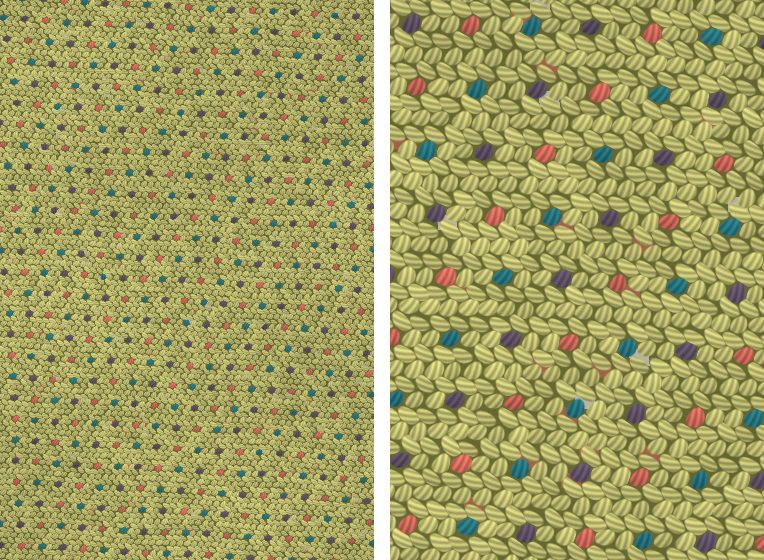
Left: the whole. Right: its middle third, enlarged.
A WebGL 1 fragment shader for this texture:

```glsl
precision highp float;
// Knitted olive cloth: staggered, leaning yarn loops with a sheared lattice of
// single coloured stitches that cycle teal, purple, red along rows and columns.
// Each loop is a tilted ellipse; neighbouring loops are blended by their height.

uniform vec2 u_resolution;

// Lattice, in units of the canvas height, measured from the top left
const vec2 ANCHOR = vec2(0.413, 0.3555);     // one teal stitch
const vec2 PITCH = vec2(0.0359, 0.0378);     // spacing of coloured stitches
const float ROW_SLOPE = 0.053;
const float COLUMN_LEAN = 0.11;
const float STRETCH = 0.029;                 // the cloth narrows at mid height
const vec2 STITCHES = vec2(3.0, 4.0);        // stitches per lattice cell

// Loop shape, in stitch widths
const float ROW_HEIGHT = 0.78;
const vec2 LOOP_RADIUS = vec2(0.61, 0.40);
const float LOOP_TILT = 0.62;
const float DOT_LIFT = 0.28;
const float BLEND = 14.0;
const float STRAND_FREQ = 19.0;

// Colours
const vec3 OLIVE = vec3(0.71, 0.70, 0.42);
const vec3 GAP = vec3(0.40, 0.40, 0.19);
const vec3 TEAL = vec3(0.14, 0.43, 0.47);
const vec3 PURPLE = vec3(0.35, 0.29, 0.37);
const vec3 RED = vec3(0.76, 0.38, 0.33);
const vec3 GLINT = vec3(0.72, 0.70, 0.62);

// Wear
const float JITTER = 0.16;
const float GLINT_SHARE = 0.02;
const float FIBRE_SHARE = 0.03;

float hash(vec2 p) {
  p = fract(p * vec2(0.1031, 0.1137));
  p += dot(p, p.yx + 33.33);
  return fract((p.x + p.y) * p.x * 7.31);
}

mat2 rotation(float a) {
  return mat2(cos(a), sin(a), -sin(a), cos(a));
}

// Canvas position to stitch coordinates, following the skewed cloth
vec2 clothCoords(vec2 p) {
  p += 0.0012 * vec2(sin(p.y * 31.0 + 2.0 * sin(p.x * 9.0)),
                     sin(p.x * 27.0 + 2.0 * sin(p.y * 11.0)));
  vec2 d = p - ANCHOR;
  d.x -= COLUMN_LEAN * d.y;
  d.y -= ROW_SLOPE * d.x;
  float width = PITCH.x * (1.0 - STRETCH * cos(6.2832 * (p.y - 0.51)));
  return d / vec2(width, PITCH.y) * STITCHES;
}

vec3 dotColour(vec2 cell) {
  float k = mod(cell.x + cell.y, 3.0);
  return k < 0.5 ? TEAL : (k < 1.5 ? PURPLE : RED);
}

void main() {
  vec2 p = gl_FragCoord.xy / u_resolution.y;
  p.y = 1.0 - p.y;
  vec2 s = clothCoords(p);

  // Fade the yarn twist where its strands become too fine to resolve
  float stitchPixels = PITCH.x / STITCHES.x * u_resolution.y;
  float twist = 0.15 * smoothstep(1.2, 3.0, stitchPixels * 6.2832 / STRAND_FREQ);

  // Blend the surrounding loops, the highest one winning
  vec3 yarn = vec3(0.0);
  float height = 0.0, total = 0.0;
  for (int j = -1; j <= 1; j++) {
    float row = floor(s.y + 0.5) + float(j);
    float parity = mod(row, 2.0);
    for (int i = -1; i <= 1; i++) {
      float column = floor(s.x - 0.5 * parity + 0.5) + float(i);
      vec2 id = vec2(column, row);
      float seed = hash(id + 211.0);
      float seed2 = hash(id + 457.0);
      vec2 cell = floor((id + 0.5) / STITCHES);
      vec2 inCell = id - cell * STITCHES;
      float isDot = 1.0 - step(0.5, inCell.x + inCell.y);

      vec2 o = s - id - vec2(0.5 * parity, 0.0);
      o -= JITTER * (vec2(seed, seed2) - 0.5);
      o.y *= ROW_HEIGHT;
      float tilt = LOOP_TILT * (1.0 - 2.0 * parity) + 0.5 * (seed2 - 0.5);
      vec2 q = rotation(tilt) * o;
      q.y += 0.22 * q.x * q.x;
      vec2 e = q / (LOOP_RADIUS * (0.92 + 0.16 * seed));
      float h = 1.0 - dot(e, e);

      float strand = sin(STRAND_FREQ * (q.y + 0.45 * q.x) + 6.0 * seed);
      float light = 1.0 + twist * strand - 0.22 * o.y + 0.14 * (seed - 0.5);
      vec3 colour = mix(OLIVE, dotColour(cell), isDot) * light;
      float w = exp(BLEND * (h + DOT_LIFT * isDot));
      yarn += colour * w;
      height += h * w;
      total += w;
    }
  }
  yarn /= total;
  height /= total;

  // Shadowed gaps, a few showing pale glints or stray red fibres
  float wear = hash(floor(s) + 733.0);
  vec3 gap = mix(GAP, RED, 0.6 * step(wear, FIBRE_SHARE));
  gap = mix(gap, GLINT, step(1.0 - GLINT_SHARE, wear));
  vec3 colour = mix(gap, yarn, smoothstep(-0.05, 0.42, height));

  // Slow unevenness of dye and light
  float tone = sin(p.x * 8.0 + 1.5 * sin(p.y * 5.0)) + sin(p.y * 13.0 + p.x * 4.0);
  colour *= 1.0 + 0.015 * tone - 0.06 * smoothstep(0.35, 0.75, distance(p, vec2(0.33, 0.5)));
  gl_FragColor = vec4(colour, 1.0);
}
```
